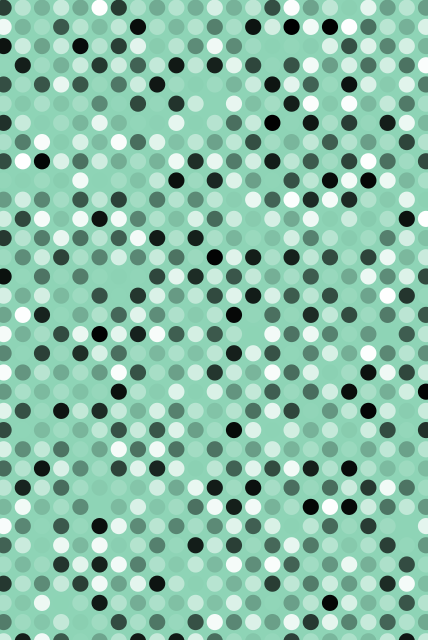
Give the GLSL for this pattern, as a Shadertoy shader.

```glsl
// A square grid of round dots on a mint ground, about 22 across and 33 down.
// Dots alternate like a checkerboard between black and white ink, and a hash
// per cell sets how strongly each dot's ink covers the ground.

const vec3  GROUND      = vec3(0.555, 0.832, 0.713);
const vec3  DARK_INK    = vec3(0.0);
const vec3  LIGHT_INK   = vec3(1.0);
const float PITCH       = 0.03;                  // dot spacing, in canvas heights
const vec2  FIRST_DOT   = vec2(0.0056, 0.0120);  // centre of the top left dot
const float DOT_RADIUS  = 0.42;                  // in cells
const float DARK_SKEW   = 1.3;                   // above 1 favours faint dots
const float LIGHT_SKEW  = 1.1;
const float SEED        = 17.0;

// Random value in 0..1 for an integer cell
float hashCell(vec2 cell) {
    vec3 q = fract(vec3(cell.xyx + SEED) * vec3(0.1031, 0.1030, 0.0973));
    q += dot(q, q.yzx + 33.33);
    return fract((q.x + q.y) * q.z);
}

void mainImage(out vec4 fragColor, in vec2 fragCoord) {
    // Grid coordinates counted from the top left, dots centred on integers
    vec2 pos = vec2(fragCoord.x, iResolution.y - fragCoord.y) / iResolution.y;
    vec2 grid = (pos - FIRST_DOT) / PITCH;
    vec2 cell = floor(grid + 0.5);

    // Ink by checkerboard parity, opacity by hash
    bool isLight = mod(cell.x + cell.y, 2.0) > 0.5;
    vec3 ink = isLight ? LIGHT_INK : DARK_INK;
    float opacity = pow(hashCell(cell), isLight ? LIGHT_SKEW : DARK_SKEW);

    // Disc with an edge one pixel wide
    float pixel = 1.0 / (iResolution.y * PITCH);
    float edge = length(grid - cell) - DOT_RADIUS;
    float coverage = clamp(0.5 - edge / pixel, 0.0, 1.0);

    fragColor = vec4(mix(GROUND, ink, opacity * coverage), 1.0);
}
```
